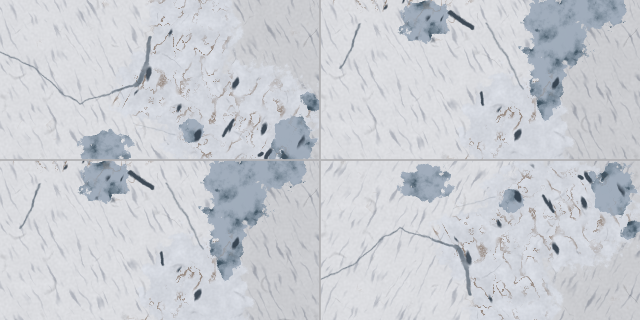
This texture is drawn by a Shadertoy shader. Its source:

```glsl
// Four polished marble tiles, two across and two down, cut from two slabs.
// Each slab is a set of noise-eroded ellipses (slate, shattered quartz, rust)
// and bent strokes (veins), laid over pale stone with slanting flecks.

struct Slab { float slate, shatter, rust, vein, ink; };

vec2 hash2(vec2 c) {
    vec3 q = fract(c.xyx * vec3(.1031, .1030, .0973));
    q += dot(q, q.yzx + 33.33);
    return fract((q.xx + q.yz) * q.zy);
}

float corner(vec2 i, vec2 f, vec2 o) {
    return dot(hash2(i + o + 71.) * 2. - 1., f - o);
}

// Gradient noise
float noise(vec2 p) {
    vec2 i = floor(p), f = p - i, u = f * f * f * (f * (f * 6. - 15.) + 10.);
    return mix(mix(corner(i, f, vec2(0, 0)), corner(i, f, vec2(1, 0)), u.x),
               mix(corner(i, f, vec2(0, 1)), corner(i, f, vec2(1, 1)), u.x), u.y);
}

float fbm(vec2 p) {
    float sum = 0., amp = .8;
    for (int i = 0; i < 5; i++) {
        sum += amp * noise(p);
        p = mat2(1.6, 1.2, -1.2, 1.6) * p + 5.3;
        amp *= .55;
    }
    return sum;
}

// Ellipse field: 1 at the centre, 0 on the rim
float blob(vec2 p, vec2 c, vec2 r) { return 1. - length((p - c) / r); }

float stroke(vec2 p, vec2 a, vec2 b, float w) {
    vec2 d = b - a;
    float h = clamp(dot(p - a, d) / dot(d, d), 0., 1.), px = 2. / iResolution.y;
    return smoothstep(px, -px, length(p - a - d * h) - w);
}

// Slab with a long vein running into a wide shattered zone
Slab shatteredSlab(vec2 p) {
    Slab s;
    s.slate = max(blob(p, vec2(.67, .07), vec2(.15, .1)), blob(p, vec2(1.83, .11), vec2(.13, .15)));
    s.slate = max(s.slate, max(blob(p, vec2(1.95, .36), vec2(.06)), blob(p, vec2(1.2, .19), vec2(.08, .07)) - .1));
    s.shatter = max(blob(p, vec2(1.2, .8), vec2(.27, .45)), blob(p, vec2(1.1, .45), vec2(.38, .25)));
    s.shatter = max(s.shatter, blob(p, vec2(1.5, .25), vec2(.5, .35)));
    s.rust = max(blob(p, vec2(1.08, .78), vec2(.19, .5)), blob(p, vec2(.85, .42), vec2(.2, .17)));
    s.rust = max(s.rust, .35 * smoothstep(0., .3, s.shatter));
    s.vein = max(stroke(p, vec2(0, .69), vec2(.2, .59), .003), stroke(p, vec2(.2, .59), vec2(.4, .41), .003));
    s.vein = max(s.vein, max(stroke(p, vec2(.4, .41), vec2(.5, .35), .003), stroke(p, vec2(.5, .35), vec2(.7, .43), .003)));
    s.vein = max(s.vein, max(stroke(p, vec2(.7, .43), vec2(.84, .47), .008), stroke(p, vec2(.84, .47), vec2(.92, .6), .014)));
    s.vein = max(s.vein, max(stroke(p, vec2(.92, .6), vec2(.94, .77), .012), .3 * stroke(p, vec2(.83, .24), vec2(1.1, .15), .002)));
    s.ink = max(stroke(p, vec2(1.39, .16), vec2(1.46, .24), .009), stroke(p, vec2(1.62, .03), vec2(1.63, .04), .013));
    return s;
}

// Slab with slate along the top and a rusty band rising from the bottom
Slab slateSlab(vec2 p) {
    Slab s;
    s.slate = max(blob(p, vec2(1.48, .8), vec2(.19, .24)), blob(p, vec2(1.72, .93), vec2(.19, .11)));
    s.slate = max(s.slate, max(blob(p, vec2(1.42, .5), vec2(.09, .22)), blob(p, vec2(.66, .87), vec2(.15, .13)) - .1));
    s.shatter = max(blob(p, vec2(1.15, .22), vec2(.25, .32)), blob(p, vec2(1.4, .1), vec2(.15, .35)));
    float band = abs(dot(p - vec2(1.14, .2), vec2(.7, -.71))) / .12;
    s.rust = max(1. - band - 3. * max(p.y - .42, 0.), blob(p, vec2(.7, .88), vec2(.2, .16)));
    s.rust = max(s.rust, blob(p, vec2(.45, 1), vec2(.6, .09)));
    s.vein = max(stroke(p, vec2(.24, .85), vec2(.2, .7), .006), stroke(p, vec2(.2, .7), vec2(.13, .58), .005));
    s.vein = max(s.vein, .75 * stroke(p, vec2(1.04, .85), vec2(1.28, .44), .005));
    s.ink = max(stroke(p, vec2(.82, .92), vec2(.95, .83), .014), stroke(p, vec2(1.01, .42), vec2(1.02, .34), .009));
    return s;
}

// Scattered dark slivers, kept where the rust is dense
float chips(vec2 p, float density) {
    vec2 g = p * 9.;
    float cover = 0.;
    for (int k = 0; k < 9; k++) {
        vec2 cell = floor(g) + vec2(k % 3 - 1, k / 3 - 1);
        vec2 d = g - cell - hash2(cell), pick = hash2(cell + 40.);
        d = vec2(d.x - .35 * d.y, d.y * .45);
        float px = 18. / iResolution.y;
        cover = max(cover, smoothstep(px, -px, length(d) - .04 - .13 * pick.y)
                         * smoothstep(0., .1, density - pick.x));
    }
    return cover;
}

void mainImage(out vec4 fragColor, in vec2 fragCoord) {
    vec2 uv = 2. * fragCoord / iResolution.xy, tile = floor(uv), p = fract(uv) * vec2(2, 1);
    bool shattered = tile.x != tile.y;
    if (shattered && tile.y < .5) p.y = .927 - p.y;   // lower copy is mirrored

    vec2 q = p + .035 * vec2(fbm(p * 5.), fbm(p * 5. + 17.));
    float rough = fbm(p * 11. + 3.), mottle = fbm(p * 7. + 31.);
    Slab s;
    if (shattered) s = shatteredSlab(q); else s = slateSlab(q);

    // Pale ground, greyer to the right, with steep flecks
    vec3 col = mix(vec3(.86, .865, .88), vec3(.795, .8, .815), smoothstep(1.2, 1.6, q.x));
    float broken = smoothstep(-.08, .08, s.shatter + .5 * rough);
    vec2 grain = vec2(dot(q, vec2(.89, .45)) * 42., dot(q, vec2(.45, -.89)) * 8.);
    col -= (1. - broken) * vec3(.17, .16, .14) * smoothstep(.08, .55, noise(grain));
    col = mix(col, vec3(.825, .84, .87) + .07 * rough, broken);
    col += .025 * mottle + .03 * noise(p * 55.);
    col -= .08 * smoothstep(.025, 0., abs(noise(q * 3.5 + 9.))) * smoothstep(0., .3, mottle);

    // Slate with dark clouds
    float slate = smoothstep(-.06, .06, s.slate + .8 * rough);
    vec3 slateCol = mix(vec3(.62, .67, .73), vec3(.42, .49, .55), smoothstep(-.1, .4, mottle));
    slateCol = mix(slateCol, vec3(.21, .29, .35), smoothstep(.2, .55, mottle + .5 * noise(p * 24.)));
    col = mix(col, slateCol, slate * .95);

    // Rusty veinlets, then veins and slivers
    float veinlet = smoothstep(.07, 0., abs(noise(q * vec2(12, 7) + rough)));
    veinlet *= smoothstep(.05, .5, s.rust + .5 * mottle) * smoothstep(-.2, .2, noise(p * 9.));
    col = mix(col, vec3(.5, .42, .36), .75 * veinlet * (1. - .7 * slate));
    col = mix(col, vec3(.36, .41, .46), s.vein * (.75 + .4 * noise(p * 20.)));
    col = mix(col, vec3(.18, .23, .28), .9 * max(s.ink, chips(q, s.rust * .6)));

    // Hairline joints between tiles
    vec2 gap = abs(uv - 1.) * vec2(2, 1);
    float px = 2. / iResolution.y;
    col = mix(col, vec3(.69, .69, .7), .85 * smoothstep(px, 0., min(gap.x, gap.y) - .003));
    fragColor = vec4(col, 1);
}
```
